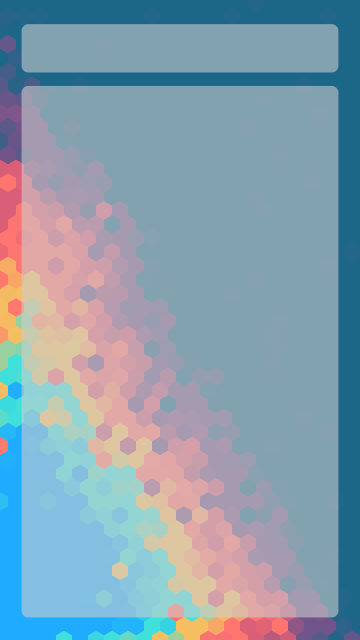
This background is drawn by a WebGL 1 fragment shader. Its source:

```glsl
precision highp float;
// A honeycomb whose colours run from blue in the lower left to teal in the upper right,
// under two translucent rounded panels. Each cell takes one colour from a jittered
// distance to a diagonal front. Units: one cell width, 22.5 by 40 to the canvas.
uniform vec2 u_resolution;

float hash(vec2 p) {
  vec3 q = fract(p.xyx * vec3(0.1031, 0.1030, 0.0973));
  q += dot(q, q.yzx + 33.33);
  return fract((q.x + q.y) * q.z);
}

// Centre of the pointy-topped hexagon containing p
vec2 hexCentre(vec2 p) {
  vec2 pitch = vec2(1.0, 1.7320508);
  vec2 even = floor(p / pitch + 0.5) * pitch;
  vec2 odd = (floor(p / pitch) + 0.5) * pitch;
  return distance(p, even) < distance(p, odd) ? even : odd;
}

// Depth behind the diagonal front, positive towards the lower left
float frontDepth(vec2 c) {
  float depth = 18.32 + 0.89 - dot(c, vec2(0.857, 0.515));
  float rim = exp(-max(min(c.x, c.y), 0.0) / 1.1);
  depth *= 1.0 - 0.33 * rim;
  vec2 bulge = (c - vec2(6.8, 25.9)) / 3.5;
  return depth + 2.4 * exp(-dot(bulge, bulge));
}

vec3 ramp(float depth) {
  vec3 teal = vec3(0.11, 0.40, 0.53);
  vec3 purple = vec3(0.44, 0.33, 0.54);
  vec3 rose = vec3(0.86, 0.37, 0.47);
  vec3 coral = vec3(1.0, 0.46, 0.44);
  vec3 amber = vec3(0.96, 0.75, 0.38);
  vec3 cyan = vec3(0.25, 0.88, 0.86);
  vec3 blue = vec3(0.12, 0.67, 1.0);
  vec3 col = mix(teal, purple, smoothstep(-0.5, 1.3, depth));
  col = mix(col, rose, smoothstep(2.0, 3.6, depth));
  col = mix(col, coral, smoothstep(3.6, 4.6, depth));
  col = mix(col, amber, smoothstep(5.2, 6.4, depth));
  col = mix(col, cyan, smoothstep(7.0, 8.2, depth));
  return mix(col, blue, smoothstep(8.6, 10.6, depth));
}

vec3 cellColour(vec2 p) {
  vec2 c = hexCentre(p);
  vec2 id = floor(c * vec2(2.0, 1.1547005) + 0.5);
  float depth = frontDepth(c);
  float jitter = (hash(id + 7.0) + hash(id + 61.0) - 1.0) * 1.5;
  // A few cells stray further towards the front
  float stray = step(0.93, hash(id + 23.0)) * 2.6;
  vec3 col = ramp(depth + jitter - stray * smoothstep(0.0, 3.0, depth));
  // Faint lone cells beyond the front
  float lone = step(0.96, hash(id + 91.0)) * step(depth, -0.5);
  return col + lone * vec3(0.03, 0.0, 0.01);
}

float panel(vec2 p, vec2 centre, vec2 halfSize, float pixel) {
  float radius = 0.42;
  vec2 q = abs(p - centre) - halfSize + radius;
  float d = length(max(q, 0.0)) + min(max(q.x, q.y), 0.0) - radius;
  return clamp(0.5 - d / pixel, 0.0, 1.0);
}

void main() {
  vec2 scale = vec2(22.5, 40.0) / u_resolution;
  vec2 p = gl_FragCoord.xy * scale;

  // Four samples smooth the cell edges
  vec3 col = vec3(0.0);
  for (int i = 0; i < 4; i++) {
    float k = float(i);
    vec2 offset = vec2(mod(k, 2.0), floor(k / 2.0)) * 0.5 - 0.25;
    col += 0.25 * cellColour(p + offset * scale);
  }

  // Header and body panels
  float cover = max(panel(p, vec2(11.25, 36.98), vec2(9.9, 1.51), scale.y),
                    panel(p, vec2(11.25, 18.02), vec2(9.9, 16.61), scale.y));
  col = mix(col, vec3(0.805), 0.58 * cover);
  gl_FragColor = vec4(col, 1.0);
}
```
